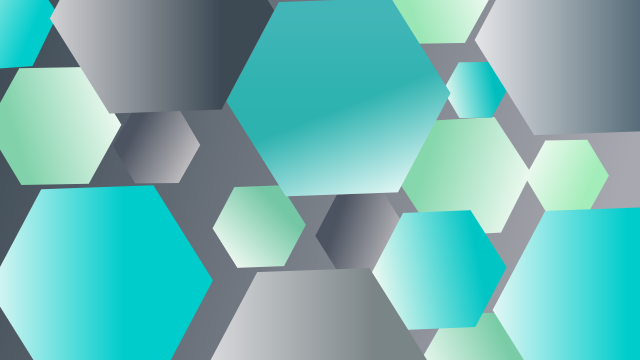
Reproduce this background procedurally as a Shadertoy shader.

```glsl
// Tilted hexagons of two sizes over a slate backdrop, each filled with a linear gradient.
// Big ones sit on a staggered lattice; small ones follow two chains through the gaps,
// each growing until it touches its nearest big neighbour.

const float BIG = 0.27;     // apothem of a big hexagon, in canvas heights
const float TILT = 0.036;
const vec3 SLATE = vec3(0.24, 0.29, 0.33);
const vec3 STEEL = vec3(0.48, 0.52, 0.53);
const vec3 CYAN = vec3(0.0, 0.80, 0.80);
const vec3 TEAL = vec3(0.18, 0.70, 0.69);
const vec3 MINT = vec3(0.65, 0.94, 0.73);
const vec3 SAGE = vec3(0.44, 0.77, 0.64);

float hash(float n) {
    return fract(sin(n * 12.9898) * 43758.5453);
}

vec2 rotate(vec2 p, float angle) {
    float c = cos(angle), s = sin(angle);
    return vec2(c * p.x + s * p.y, c * p.y - s * p.x);
}

// Apothem of the flat-topped hexagon through p
float hexNorm(vec2 p) {
    p = abs(p);
    return max(p.y, p.x * 0.866 + p.y * 0.5);
}

// Staggered lattice of big hexagons
vec2 bigCentre(float i, float j) {
    float odd = mod(i, 2.0);
    return vec2(0.28 + 0.7 * i - 0.1 * odd + j * (0.17 - 0.11 * i),
                0.21 - 0.2 * odd - 0.03 * i + 0.75 * j);
}

// Room left around a point by the big hexagons
float freeApothem(vec2 c) {
    float room = 0.145;
    for (int n = 0; n < 6; n++) {
        vec2 big = bigCentre(float(n % 3), float(n / 3));
        room = min(room, hexNorm(c - big) - BIG);
    }
    return room;
}

// Gradient runs from pale to full along the given angle; reach is where it levels off
vec3 paintHex(vec3 base, vec2 p, vec2 centre, float apothem, float tilt,
              float angle, float reach, vec3 pale, vec3 full) {
    vec2 q = p - centre;
    float t = 0.5 + dot(q, vec2(cos(angle), sin(angle))) / (2.31 * apothem);
    vec3 fill = mix(pale, full, clamp(t / reach, 0.0, 1.0));
    float edge = hexNorm(rotate(q, tilt)) - apothem;
    return mix(base, fill, clamp(0.5 - edge * iResolution.y, 0.0, 1.0));
}

// Wavy chain running left to right
vec2 acrossCentre(float k) {
    float x = 0.15 + 0.285 * k;
    float y = 0.65 - 0.3 * smoothstep(0.3, 0.8, x) + 0.16 * smoothstep(1.05, 1.3, x);
    return vec2(x, y);
}

// Zigzag chain running upwards, open where the other chain crosses
vec2 upwardCentre(float k) {
    return vec2(1.32 - 0.1 * mod(k, 2.0), 0.25 * (k + step(2.0, k)));
}

// family: 0 green, 1 grey, 2 cyan
vec3 paintSmall(vec3 base, vec2 p, vec2 centre, int family, float seed) {
    float apothem = 1.12 * freeApothem(centre);
    float tilt = TILT + 0.07 * (hash(seed) - 0.5);
    float angle = 1.6 * (hash(seed + 3.7) - 0.5);
    vec3 pale = vec3(0.94, 0.98, 0.95);
    vec3 full = mix(MINT, SAGE, hash(seed + 8.1));
    if (family == 0) angle += 3.14159 * step(0.5, hash(seed + 5.3));
    if (family == 1) {
        angle = 2.6 + 0.3 * angle;
        pale = vec3(0.78, 0.77, 0.78);
        full = vec3(0.30, 0.33, 0.38);
    }
    if (family == 2) full = CYAN * (0.92 + 0.08 * hash(seed));
    return paintHex(base, p, centre, apothem, tilt, angle, 0.8, pale, full);
}

vec3 paintBig(vec3 base, vec2 p, float i, float j) {
    bool grey = mod(i + j, 2.0) > 0.5;
    vec3 pale = vec3(0.89, 0.97, 0.96), full = CYAN;
    float angle = 0.0, reach = 0.6;
    if (grey) {
        pale = vec3(0.86, 0.86, 0.87) + 0.04 * (i - 1.0);
        full = mix(STEEL, SLATE + 0.04 * i * vec3(1.0, 1.5, 1.6), j);
        reach = 0.76;
    } else if (j > 0.5) {
        full = mix(TEAL, vec3(0.26, 0.71, 0.72), smoothstep(0.7, 1.0, p.y));
        angle = 1.95;
        reach = 0.45;
    }
    return paintHex(base, p, bigCentre(i, j), BIG, TILT, angle, reach, pale, full);
}

void mainImage(out vec4 fragColor, in vec2 fragCoord) {
    vec2 p = fragCoord / iResolution.y;

    // Backdrop
    float light = clamp((0.85 * p.x + 0.25 * (1.0 - p.y)) / 1.6, 0.0, 1.0);
    vec3 col = mix(SLATE, vec3(0.66, 0.66, 0.69), light);

    // Small hexagons
    for (int k = 0; k < 6; k++)
        col = paintSmall(col, p, acrossCentre(float(k)), k < 4 ? k % 2 : 0, float(k) + 1.0);
    for (int k = 0; k < 4; k++)
        col = paintSmall(col, p, upwardCentre(float(k)), k % 3 == 0 ? 0 : 2, float(k) + 21.0);
    col = paintSmall(col, p, vec2(0.0, 0.95), 2, 31.0);

    // Big hexagons
    for (int n = 0; n < 6; n++)
        col = paintBig(col, p, float(n % 3), float(n / 3));

    fragColor = vec4(col, 1.0);
}
```
